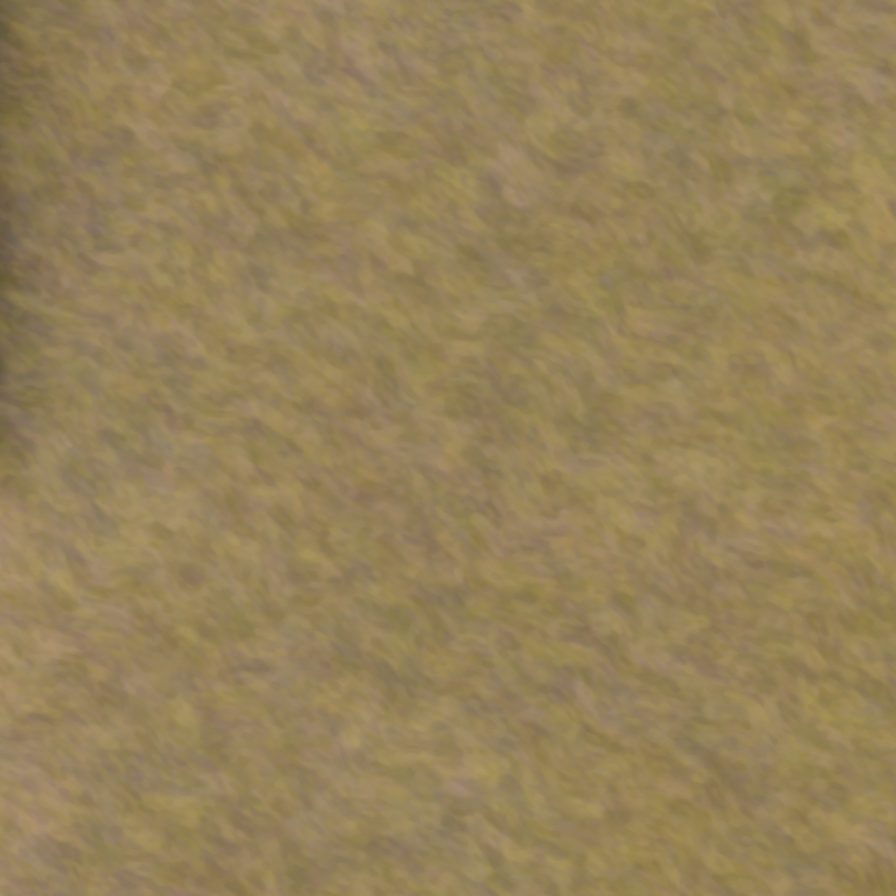
Reproduce this texture procedurally as a three.js fragment shader.

```glsl
#define BASE_COLOR vec3(0.587, 0.508, 0.352)
#define YELLOW_SHIFT vec3(0.06, 0.10, -0.42)
#define GREEN_SHIFT vec3(-0.22, 0.14, 0.0)
#define STREAK_ANGLE -0.56
#define GRAIN_CELLS vec2(40.0, 70.0)
#define FINE_CELLS vec2(100.0, 165.0)
#define BROAD_CELLS vec2(8.0, 11.0)
#define GRAIN_CONTRAST 0.115
#define FINE_CONTRAST 0.075
#define BROAD_CONTRAST 0.04
#define CELL_REACH 1.1
#define EDGE_SHADE 0.24

varying vec2 vUv;

vec3 hash3(vec2 cell) {
  vec3 h = fract(cell.xyx * vec3(0.1031, 0.1030, 0.0973));
  h += dot(h, h.yxz + 33.33);
  return fract((h.xxy + h.yzz) * h.zyx);
}

// Cellular noise of overlapping soft spots, with even contrast everywhere
vec3 softCells(vec2 p) {
  vec2 home = floor(p);
  vec3 sum = vec3(0.0);
  float power = 0.02;
  for (int y = -1; y <= 1; y++) {
    for (int x = -1; x <= 1; x++) {
      vec2 cell = home + vec2(float(x), float(y));
      vec2 center = cell + 0.1 + 0.8 * hash3(cell + 71.0).xy;
      vec2 offset = (p - center) / CELL_REACH;
      float falloff = max(0.0, 1.0 - dot(offset, offset));
      float weight = falloff * falloff * falloff;
      sum += weight * (hash3(cell + 213.0) - 0.5);
      power += weight * weight;
    }
  }
  return sum / sqrt(power);
}

void main() {
  // Streak frame, bent slightly by layered sines
  float c = cos(STREAK_ANGLE);
  float s = sin(STREAK_ANGLE);
  vec2 p = vec2(c * vUv.x + s * vUv.y, c * vUv.y - s * vUv.x) + 2.0;
  p += 0.004 * sin(p.yx * vec2(23.0, 31.0)) + 0.002 * sin(p.yx * 67.0);

  vec3 grain = softCells(p * GRAIN_CELLS);
  vec3 fine = softCells(p * FINE_CELLS + 17.0);
  vec3 broad = softCells(p * BROAD_CELLS + 41.0);
  vec3 blotch = softCells(p * GRAIN_CELLS * 0.55 + 93.0);

  // Brightness of the fibres
  float light = GRAIN_CONTRAST * grain.x + FINE_CONTRAST * fine.x
              + BROAD_CONTRAST * broad.x + 0.035 * blotch.x;

  // Shaded upper left edge and a paler lower left
  float upper = smoothstep(0.38, 0.62, vUv.y);
  light -= EDGE_SHADE * upper * exp(-vUv.x * 22.0);
  light += 0.05 * (1.0 - upper) * exp(-vUv.x * 6.0);

  // Drift between yellow olive and greyish mauve
  float yellow = 0.09 * grain.y + 0.06 * blotch.y + 0.08 * fine.y + 0.04 * broad.y;
  yellow += 0.07 * (vUv.x - 0.5) * (1.2 - vUv.y);
  float green = 0.035 * blotch.z + 0.035 * grain.z + 0.045 * fine.z + 0.025 * broad.z;

  vec3 color = BASE_COLOR * (1.0 + light);
  color += YELLOW_SHIFT * yellow + GREEN_SHIFT * green;
  gl_FragColor = vec4(color, 1.0);
}
```
